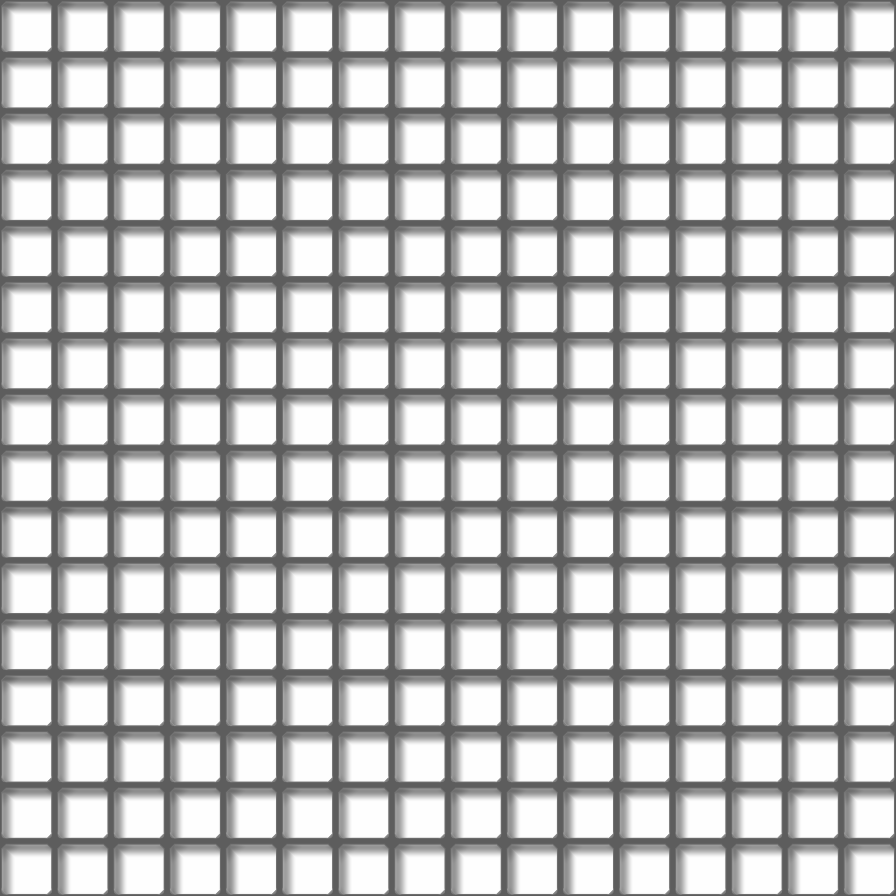
A WebGL 1 fragment shader for this pattern:

```glsl
precision highp float;
// A square wire lattice with diamond knots at the crossings, over white.
// Signed distances shape the beveled metal; soft bands shifted right and down
// form its cast shadow, varying slightly in strength from wire to wire.

uniform vec2 u_resolution;

float hash(float n) {
  return fract(sin(n * 12.9898) * 43758.547);
}

// Rhombus of the given reach, as a signed distance
float diamond(vec2 p, float reach) {
  return (abs(p.x) + abs(p.y) - reach) * 0.7071;
}

void main() {
  // Lattice cells, with one crossing at the canvas centre
  float repeats = 15.95;
  vec2 p = (gl_FragCoord.xy - 0.5 * u_resolution) / u_resolution.y * repeats;
  float pixel = repeats / u_resolution.y;
  vec2 wireId = floor(p + 0.5);
  vec2 q = p - wireId;

  // Cast shadow: a soft band for each wire and a darker patch for each knot
  vec2 shifted = q - vec2(0.105, -0.105);
  vec2 band = 1.0 - smoothstep(0.0, 0.2, abs(shifted));
  vec2 strength = vec2(0.41, 0.44)
    + 0.07 * (vec2(hash(wireId.x + 3.0), hash(wireId.y + 41.0)) - 0.5);
  vec2 shade = band * strength;
  float knotShade = 1.0 - smoothstep(-0.12, 0.08, diamond(shifted, 0.22));
  float gray = 0.995 - max(shade.x, shade.y) - 0.12 * knotShade;

  // Wires and knots joined into one frame
  float wires = min(abs(q.x), abs(q.y)) - 0.0625;
  float knot = diamond(q, 0.2);
  float frame = min(wires, knot);

  // Beveled rim, with a light chamfer on the upper sides of each knot
  float metal = mix(0.46, 0.365, smoothstep(0.0, 0.03, -frame));
  float chamfer = (1.0 - smoothstep(0.015, 0.04, abs(knot + 0.015)))
    * smoothstep(0.0, 0.02, wires + 0.02) * step(0.0, q.y);
  metal += 0.12 * chamfer;

  float coverage = 1.0 - smoothstep(-0.5 * pixel, 0.5 * pixel, frame);
  gl_FragColor = vec4(vec3(mix(gray, metal, coverage)), 1.0);
}
```
